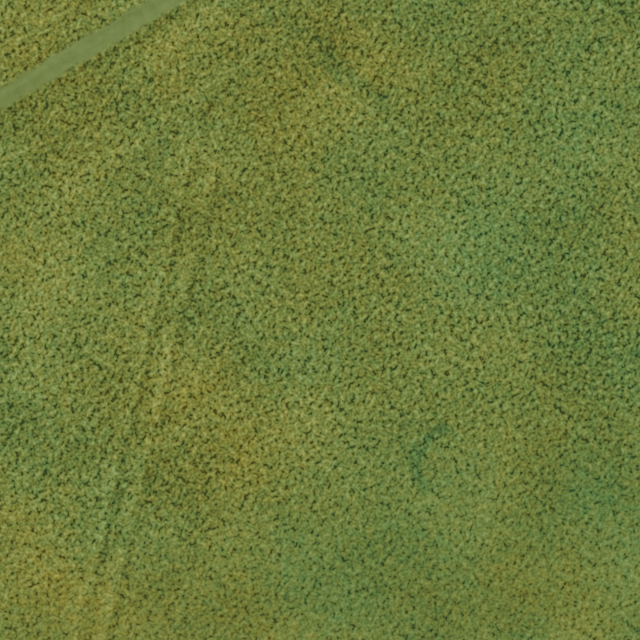
A three.js fragment shader for this texture:

```glsl
// Rough meadow seen from above: a fine grain of tufts and dark pits over broad
// patches of olive and green, crossed by faint mowing streaks, a pair of wheel
// tracks and a smooth path in the corner. All built from layered gradient noise.

#define TUFT_SCALE 125.0
#define FINE_SCALE 215.0
#define GRAIN_GAIN 0.80
#define PIT_DEPTH 0.30
#define PATCH_GAIN 0.16
#define STREAK_GAIN 0.13
#define TRACK_GAIN 0.13
#define TINT_GAIN 0.060
#define PATH_HALF_WIDTH 0.016

varying vec2 vUv;

const vec3 SHADE = vec3(0.225, 0.275, 0.125);
const vec3 GRASS = vec3(0.425, 0.484, 0.226);
const vec3 STRAW = vec3(0.590, 0.640, 0.385);
const vec3 PATH = vec3(0.465, 0.525, 0.300);
const vec3 GREEN_SHIFT = vec3(-1.0, -0.1, 0.35);

float hash(vec2 p) {
  vec3 q = fract(vec3(p.xyx) * 0.1031);
  q += dot(q, q.yzx + 33.33);
  return fract((q.x + q.y) * q.z);
}

// Dot of the cell corner's random direction with the offset to it.
float corner(vec2 cell, vec2 offset) {
  float angle = 6.2832 * hash(cell);
  return dot(vec2(cos(angle), sin(angle)), offset);
}

// Gradient noise, about -0.7 to 0.7.
float noise(vec2 p) {
  vec2 i = floor(p), f = fract(p);
  vec2 w = f * f * f * (f * (f * 6.0 - 15.0) + 10.0);
  vec2 e = vec2(1.0, 0.0);
  return mix(mix(corner(i, f), corner(i + e.xy, f - e.xy), w.x),
             mix(corner(i + e.yx, f - e.yx), corner(i + 1.0, f - 1.0), w.x), w.y);
}

float fbm(vec2 p) {
  float sum = 0.0, amp = 1.0;
  for (int k = 0; k < 4; k++) {
    sum += amp * noise(p);
    p = mat2(0.8, 0.6, -0.6, 0.8) * p * 2.1 + 17.3;
    amp *= 0.55;
  }
  return sum;
}

vec2 rotate(vec2 p, float a) {
  return mat2(cos(a), -sin(a), sin(a), cos(a)) * p;
}

// Soft line profile: 1 on the line, falling off over the width.
float ridge(float d, float width) {
  return exp(-d * d / (width * width));
}

float segment(vec2 p, vec2 a, vec2 b) {
  vec2 ab = b - a;
  return length(p - a - ab * clamp(dot(p - a, ab) / dot(ab, ab), 0.0, 1.0));
}

// Tufts slightly stretched along a leaning direction, with sharp dark pits.
float grain(vec2 uv) {
  vec2 p = uv + 0.0025 * vec2(noise(uv * 45.0), noise(uv * 45.0 + 61.0));
  vec2 lean = rotate(p, 1.0) * vec2(0.82, 1.12);
  float tufts = noise(lean * TUFT_SCALE + 40.0);
  float fine = noise(rotate(p, 0.4) * FINE_SCALE + 90.0);
  float g = 0.68 * tufts + 0.58 * fine;
  return GRAIN_GAIN * g - PIT_DEPTH * smoothstep(0.18, 0.55, -g) + 0.02;
}

// Paired wheel tracks: a pale rut with a dark side, fading upward.
float wheelTracks(vec2 uv) {
  float x = uv.x - 0.115 - 0.235 * uv.y - 0.004 * noise(uv * 9.0);
  float sum = 0.0;
  for (int k = 0; k < 2; k++) {
    float d = x - 0.042 * float(k);
    sum += ridge(d, 0.008) - 1.1 * ridge(d - 0.014, 0.007);
  }
  return sum * (1.0 - smoothstep(0.65, 0.95, uv.y)) * (0.8 + 0.8 * noise(uv * 14.0));
}

// Lusher, darker marks: a broken ring and a ragged strip near the top.
float lushMarks(vec2 uv) {
  vec2 p = uv + 0.018 * vec2(noise(uv * 22.0), noise(uv * 22.0 + 8.0));
  vec2 c = p - vec2(0.690, 0.280);
  float ring = ridge(length(c) - 0.045, 0.009) * smoothstep(0.02, -0.02, c.x - 0.5 * c.y);
  float strip = ridge(segment(p, vec2(0.45, 0.97), vec2(0.60, 0.84)), 0.016);
  return ring + strip * (0.65 + noise(uv * 18.0));
}

void main() {
  vec2 uv = vUv;

  // Broad patches and mowing streaks that run up to the right.
  float patches = fbm(uv * 5.0 + 3.0);
  float streaks = noise(rotate(uv, 0.62) * vec2(5.0, 34.0));
  float streakMask = smoothstep(0.75, 0.1, uv.x) + 0.7 * smoothstep(0.75, 1.0, uv.y);
  float calm = smoothstep(0.35, 0.0, uv.y - 0.25 * uv.x + 0.08);
  float lush = lushMarks(uv);

  // Brightness, then colour along the shade-grass-straw ramp.
  float tone = 0.5 + grain(uv) * (1.0 - 0.3 * calm) + PATCH_GAIN * patches;
  tone += STREAK_GAIN * streaks * streakMask + TRACK_GAIN * wheelTracks(uv) - 0.13 * lush;

  // Path in the upper left, with a dark fringe of grass below it.
  float pathDist = 0.86 * (uv.y - 0.845 - 0.59 * uv.x) + 0.003 * noise(uv * 40.0);
  float path = smoothstep(0.005, -0.005, abs(pathDist) - PATH_HALF_WIDTH);
  tone -= 0.17 * ridge(pathDist + PATH_HALF_WIDTH + 0.007, 0.007);

  tone = clamp(tone, 0.0, 1.0);
  vec3 color = mix(SHADE, GRASS, min(tone * 2.0, 1.0));
  color = mix(color, STRAW, max(tone * 2.0 - 1.0, 0.0));

  // Hue drifts between yellow olive and cooler green, at large and small scale.
  float tint = fbm(uv * 4.0 + 31.0) + 0.9 * noise(uv * 75.0) + 0.8 * lush;
  tint += 0.5 * smoothstep(0.4, 0.9, uv.x) - 0.25;
  color += TINT_GAIN * tint * GREEN_SHIFT;

  vec3 pathColor = PATH + 0.03 * noise(uv * 60.0) + 0.04 * noise(rotate(uv, 0.53) * vec2(8.0, 90.0));
  color = mix(color, pathColor, 0.92 * path);
  gl_FragColor = vec4(clamp(color, 0.0, 1.0), 1.0);
}
```
